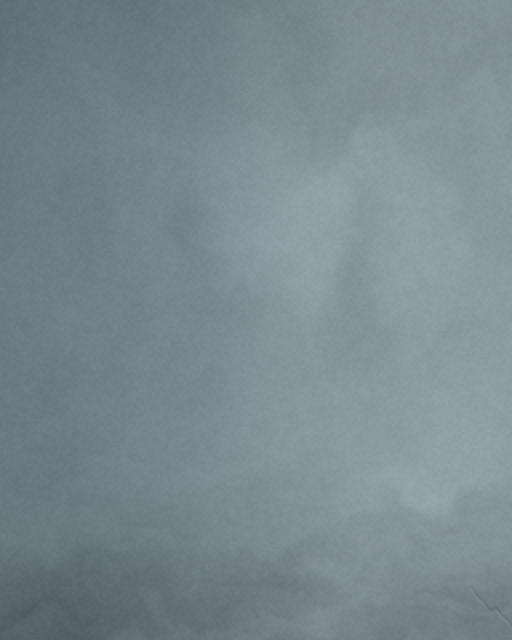
This texture is drawn by a Shadertoy shader. Its source:

```glsl
const vec3 SHADOW = vec3(0.358, 0.407, 0.438);
const vec3 LIGHT = vec3(0.588, 0.642, 0.673);
const vec3 TEAL_TINT = vec3(-0.008, 0.004, 0.003);

vec3 hash3(vec2 cell) {
    vec3 h = fract(cell.xyx * vec3(0.1031, 0.1030, 0.0973));
    h += dot(h, h.yxz + 33.33);
    return fract((h.xxy + h.yzz) * h.zyx);
}

// Cellular noise: random cell values blended by distance, from -1 to 1
float cellNoise(vec2 p, float sharpness) {
    vec2 cell = floor(p), local = fract(p);
    float total = 0.0, weights = 0.0;
    for (int j = -1; j <= 1; j++) {
        for (int i = -1; i <= 1; i++) {
            vec2 offset = vec2(i, j);
            vec3 h = hash3(cell + offset + 100.0);
            vec2 d = offset + 0.2 + 0.6 * h.xy - local;
            float w = exp(-sharpness * dot(d, d));
            total += w * h.z;
            weights += w;
        }
    }
    return 2.0 * total / weights - 1.0;
}

float clouds(vec2 p, int octaves) {
    float sum = 0.0, amplitude = 0.5;
    for (int i = 0; i < octaves; i++) {
        sum += amplitude * cellNoise(p, 6.0);
        p = mat2(1.6, 1.2, -1.2, 1.6) * p + 7.3;
        amplitude *= 0.55;
    }
    return sum;
}

float blob(vec2 p, vec2 centre, vec2 radius) {
    vec2 q = (p - centre) / radius;
    return exp(-dot(q, q));
}

// Broad light falling off to the left, top and bottom
float backdrop(vec2 uv) {
    float tone = mix(0.25, 0.83, smoothstep(-0.15, 0.90, uv.x));
    tone -= 0.20 * smoothstep(0.68, 1.05, uv.y);
    tone -= 0.40 * (1.0 - smoothstep(-0.06, 0.32, uv.y));
    return tone;
}

// Pale and dark smudges of the painted cloth
float smudges(vec2 p) {
    float pale = 0.18 * blob(p, vec2(0.455, 0.655), vec2(0.10, 0.10))
               + 0.11 * blob(p, vec2(0.590, 0.760), vec2(0.05, 0.04))
               + 0.11 * blob(p, vec2(0.490, 0.545), vec2(0.04, 0.04))
               + 0.13 * blob(p, vec2(0.640, 0.245), vec2(0.09, 0.05))
               + 0.13 * blob(p, vec2(0.560, 0.115), vec2(0.09, 0.035));
    float dark = 0.12 * blob(p, vec2(0.306, 0.642), vec2(0.04, 0.045))
               + 0.12 * blob(p, vec2(0.573, 0.600), vec2(0.04, 0.14))
               + 0.11 * blob(p, vec2(0.573, 0.830), vec2(0.07, 0.06))
               + 0.09 * blob(p, vec2(0.390, 0.520), vec2(0.05, 0.03))
               + 0.09 * blob(p, vec2(0.400, 0.220), vec2(0.04, 0.04))
               + 0.07 * blob(p, vec2(0.130, 0.670), vec2(0.06, 0.10));
    return pale - dark;
}

// Small wrinkle: a dark edge with a pale lip beneath it
float crease(vec2 p, vec2 start, float slope, float width) {
    float along = p.x - start.x;
    float wiggle = 0.004 * sin(along * 150.0) + 0.002 * sin(along * 310.0);
    float d = (p.y - start.y - slope * along - wiggle) / (width * sqrt(1.0 + slope * slope));
    float reach = smoothstep(-0.01, 0.02, along);
    return reach * (0.6 * exp(-(d + 1.8) * (d + 1.8)) - exp(-d * d));
}

void mainImage(out vec4 fragColor, in vec2 fragCoord) {
    vec2 uv = fragCoord / iResolution.xy;
    vec2 p = fragCoord / iResolution.y;

    // Uneven edges for the smudges
    vec2 warp = vec2(clouds(p * 11.0, 4), clouds(p * 11.0 + 31.0, 4));
    vec2 q = p + 0.05 * warp;

    // Clouding, stronger on the pale side
    float tone = backdrop(uv) + smudges(q);
    tone += mix(0.10, 0.16, uv.x) * clouds(q * vec2(6.0, 5.0) + 3.0, 5);

    // Sideways brush streaks near the floor
    float low = 1.0 - smoothstep(0.08, 0.36, uv.y);
    tone += 0.22 * low * clouds(q * vec2(5.0, 17.0) + 11.0, 4);

    tone += 0.20 * crease(p, vec2(0.73, 0.082), -0.8, 0.0022);

    // Fine mottling and grain
    tone += 0.022 * cellNoise(p * 90.0, 7.0);
    tone += 0.044 * cellNoise(p * 240.0, 9.0);

    vec3 color = mix(SHADOW, LIGHT, tone);
    color += TEAL_TINT * (1.0 - smoothstep(0.1, 0.75, uv.x)) * smoothstep(0.0, 0.4, uv.y);
    fragColor = vec4(color, 1.0);
}
```
